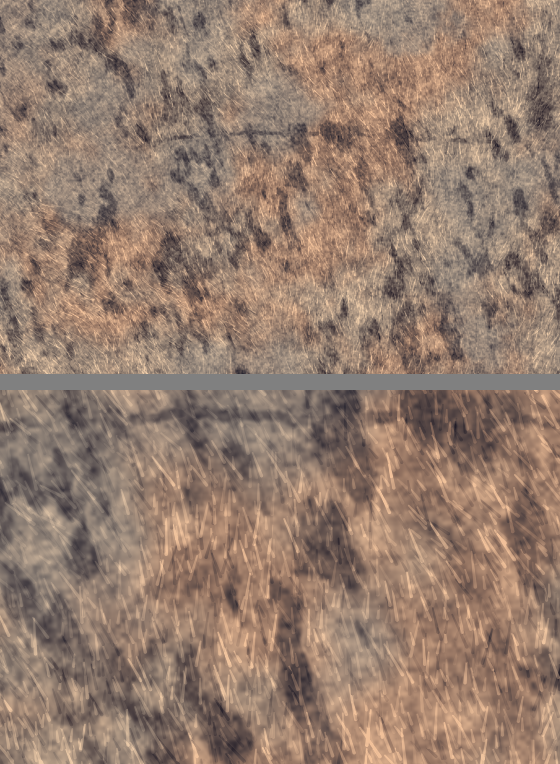
Top, the full canvas; bottom, a detail of the centre.
This texture is drawn by a Shadertoy shader. Its source:

```glsl
// Dry grassland seen from above: leaning straw blades over grainy litter,
// with rust-tinted stands, grey bare ground, bluish shadows and a furrow.
// Blades are jittered segments on grids; everything else is layered noise.

#define SHADE_COLOR vec3(0.31, 0.26, 0.26)
#define STRAW_COLOR vec3(0.83, 0.69, 0.57)
#define RUST_SHIFT vec3(0.025, -0.035, -0.055)
#define BASE_TONE 0.62
#define BLADE_CONTRAST 0.42
#define GRAIN_CONTRAST 0.60
#define CLUMP_CONTRAST 0.75
#define SHADOW_DEPTH 0.46
#define LEFT_LEAN 0.80
#define RIGHT_LEAN -0.20
#define BLADE_CELL 0.021

float hash(vec2 p) {
    return fract(sin(dot(p, vec2(127.1, 311.7))) * 43758.5);
}

float noise(vec2 p) {
    vec2 i = floor(p), f = fract(p);
    f = f * f * (3.0 - 2.0 * f);
    return mix(mix(hash(i), hash(i + vec2(1, 0)), f.x),
               mix(hash(i + vec2(0, 1)), hash(i + vec2(1, 1)), f.x), f.y);
}

float fbm(vec2 p) {
    float sum = 0.0, weight = 0.5;
    for (int i = 0; i < 4; i++) {
        sum += weight * noise(p);
        p = mat2(1.6, 1.2, -1.2, 1.6) * p + 17.3;
        weight *= 0.5;
    }
    return sum / 0.9375;
}

// Direction of growth, turning from left-leaning to nearly upright
vec2 leanDirection(vec2 p, float jitter) {
    float angle = mix(LEFT_LEAN, RIGHT_LEAN, p.x / 1.5)
                + 0.9 * (noise(p * 9.0) - 0.5) + 0.8 * (jitter - 0.5);
    return vec2(-sin(angle), cos(angle));
}

// Signed tone of overlapping blades; sizes are in grid cells
float blades(vec2 p, float cell, float halfLength, float halfWidth, float seed) {
    vec2 q = p / cell, home = floor(q);
    float soft = 0.6 / (iResolution.y * cell);
    float tone = 0.0;
    for (int j = -1; j <= 1; j++)
    for (int i = -1; i <= 1; i++) {
        vec2 id = home + vec2(i, j);
        float r = hash(id + seed), s = hash(id + seed + 41.7);
        vec2 center = id + 0.5 + 0.8 * (vec2(r, s) - 0.5);
        float jitter = hash(id + seed + 83.1);
        vec2 dir = leanDirection(center * cell, jitter);
        vec2 d = q - center;
        float along = clamp(dot(d, dir), -halfLength, halfLength);
        float taper = mix(1.0, 0.5, 0.5 + 0.5 * along / halfLength);
        float mask = 1.0 - smoothstep(-soft, soft, length(d - dir * along) - halfWidth * taper);
        float bladeTone = 2.0 * fract(r * 7.0 + s * 3.0) - 0.75;
        tone = mix(tone, bladeTone, mask);
    }
    return tone;
}

// Soft ragged ellipse, 1 at its centre
float patchMask(vec2 p, vec2 center, vec2 radius) {
    float edge = length((p - center) / radius) + 1.2 * (fbm(p * 22.0) - 0.5);
    return 1.0 - smoothstep(0.4, 1.2, edge);
}

void mainImage(out vec4 fragColor, in vec2 fragCoord) {
    vec2 p = fragCoord / iResolution.y;

    // Ground cover: grey bare soil and rust-coloured stands
    float cover = fbm(p * 3.2 + 5.0);
    float bare = smoothstep(0.50, 0.72, fbm(p * 4.0 + 31.0));
    bare = max(bare, smoothstep(0.45, -0.1, p.x + 0.5 * (0.8 - p.y) + 0.5 * (cover - 0.5)));
    bare = max(bare, patchMask(p, vec2(1.12, 0.94), vec2(0.13, 0.09)));
    bare = max(bare, patchMask(p, vec2(1.28, 0.09), vec2(0.10, 0.08)));
    float rust = smoothstep(0.35, 0.68, fbm(p * 6.0 + 61.0) + 0.16 * (p.y - 0.5)) * (1.0 - 0.8 * bare);

    // Straw blades, long over short
    float straw = 0.75 * blades(p, BLADE_CELL, 0.75, 0.075, 3.0)
                + 0.75 * blades(p + 0.007, BLADE_CELL * 0.8, 0.65, 0.09, 19.0)
                + 0.60 * blades(p, BLADE_CELL * 0.5, 0.50, 0.14, 57.0);

    // Litter grain and mid-sized clumps
    float grain = 0.5 * (noise(p * 120.0) + noise(p * 230.0 + 9.0)) - 0.5;
    float clump = fbm(p * 24.0 + 13.0) - 0.5;

    // Upright shadows, crowding where the cover is thick
    vec2 slant = vec2(p.x + 0.25 * p.y, p.y);
    float shadow = smoothstep(0.56, 0.74, fbm(slant * vec2(30.0, 17.0)) + 0.45 * (cover - 0.5) - 0.07 * bare);
    shadow = max(shadow, 1.1 * patchMask(p, vec2(1.45, 0.74), vec2(0.04, 0.14)));
    shadow = max(shadow, 1.3 * patchMask(p, vec2(0.355, 0.97), vec2(0.03, 0.06)));

    // Broken furrow crossing the field
    float furrowY = 0.632 + 0.012 * cos(4.5 * (p.x - 0.72))
                  - 0.17 * max(0.5 - p.x, 0.0) + 0.016 * (fbm(p * 30.0) - 0.5);
    float furrow = 1.0 - smoothstep(0.002, 0.008, abs(p.y - furrowY));
    furrow *= smoothstep(0.15, 0.60, p.x) * smoothstep(1.38, 1.30, p.x);
    furrow *= smoothstep(0.25, 0.55, noise(p * vec2(22.0, 8.0)));
    shadow = max(shadow, 0.85 * furrow);

    // Tone to colour
    float tone = BASE_TONE + GRAIN_CONTRAST * grain
               + BLADE_CONTRAST * straw * mix(1.0, 0.5, bare)
               + CLUMP_CONTRAST * clump * mix(1.0, 0.6, bare)
               - SHADOW_DEPTH * shadow - 0.04 * bare;
    tone = clamp(tone, -0.35, 1.2);
    vec3 color = mix(SHADE_COLOR, STRAW_COLOR, tone);
    color += RUST_SHIFT * (rust - 0.45) * smoothstep(-0.1, 0.5, tone);
    color += vec3(-0.02, 0.0, 0.015) * bare;
    fragColor = vec4(color, 1.0);
}
```
